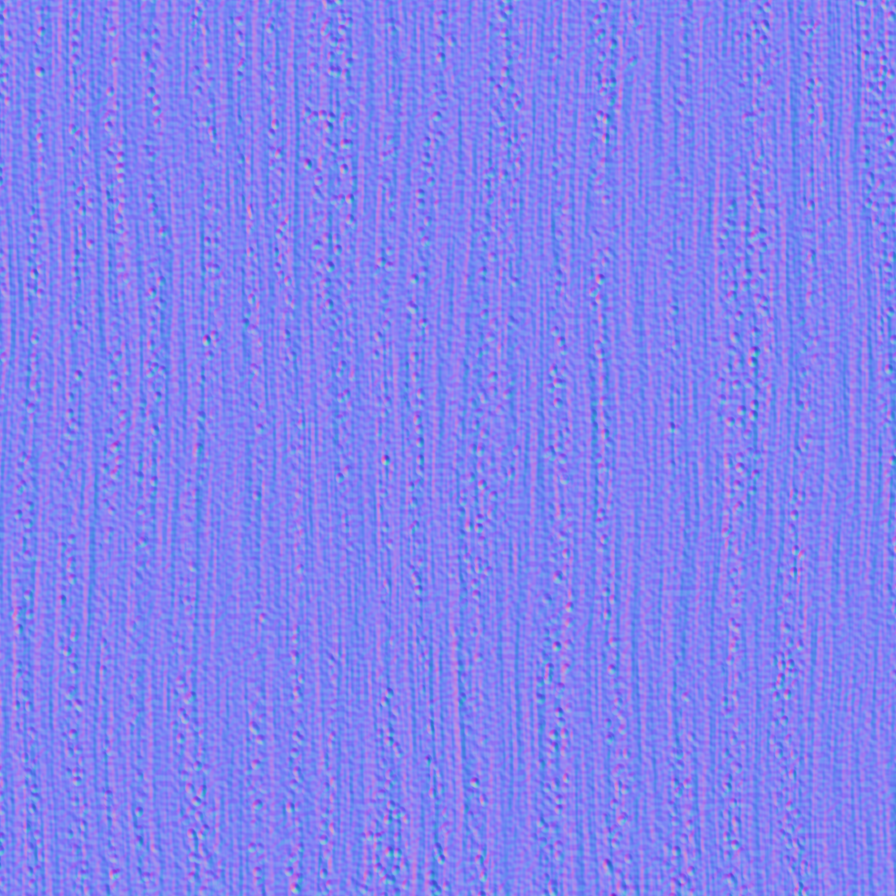
This texture map is drawn by a Shadertoy shader. Its source:

```glsl
// Tangent-space normal map of brushed, open-pored wood with upright grain.
// A height field sums stretched gradient noise and scattered pits in bands;
// its slopes, taken by central differences, are encoded as colour.

const float TAU = 6.2831853;
const float STEP = 0.001;                       // sampling distance for slopes
const vec2  FLAT_TONE = vec2(0.514, 0.513);     // red and green of a level surface
const float FLAT_BLUE = 0.962;
const float BLUE_LOSS = 0.36;                   // darkening of steep walls

vec3 hash3(vec2 cell) {
    vec3 q = fract(vec3(cell.xyx) * vec3(0.1031, 0.1030, 0.0973));
    q += dot(q, q.yxz + 33.33);
    return fract((q.xxy + q.yzz) * q.zyx);
}

// Projection of an offset on the random unit gradient of a lattice corner
float corner(vec2 cell, vec2 offset) {
    float angle = TAU * hash3(cell).x;
    return dot(vec2(cos(angle), sin(angle)), offset);
}

// Gradient noise, about -0.7..0.7
float noise(vec2 p) {
    vec2 cell = floor(p);
    vec2 f = p - cell;
    vec2 w = f * f * f * (f * (f * 6.0 - 15.0) + 10.0);
    vec2 e = vec2(1, 0);
    float low  = mix(corner(cell, f), corner(cell + e, f - e), w.x);
    float high = mix(corner(cell + e.yx, f - e.yx), corner(cell + 1.0, f - 1.0), w.x);
    return mix(low, high, w.y);
}

// Noise layer whose sideways steepness does not depend on its frequency
float layer(vec2 p, vec2 freq, float steepness, float seed) {
    return noise(p * freq + seed) * steepness / freq.x;
}

// Soft round pits, one per jittered cell, each of random depth
float pits(vec2 p, vec2 freq, float radius, float steepness, float seed) {
    vec2 q = p * freq + seed;
    vec2 cell = floor(q);
    float sum = 0.0;
    for (int y = -1; y <= 1; y++) {
        for (int x = -1; x <= 1; x++) {
            vec2 c = cell + vec2(x, y);
            vec3 rnd = hash3(c);
            vec2 d = (q - c - rnd.xy) / radius;
            float bowl = max(1.0 - dot(d, d), 0.0);
            sum += bowl * bowl * (0.15 + 0.85 * rnd.z);
        }
    }
    return -sum * steepness * radius / freq.x;
}

// Gentle sideways drift of the fibres
vec2 bendGrain(vec2 p) {
    float drift = 0.016 * noise(p * vec2(4.0, 2.0) + 7.3)
                + 0.004 * noise(p * vec2(14.0, 6.0) + 31.7);
    return vec2(p.x + drift, p.y);
}

// Long narrow bands that hold the pores, closer together on the left
float poreBands(vec2 p) {
    float phase = 24.0 * p.x - 7.0 * p.x * p.x + 0.9 * noise(p * vec2(9.0, 1.5) + 53.1);
    float band = 0.5 + 0.5 * cos(TAU * phase);
    float fading = noise(p * vec2(13.0, 2.5) + 83.6);
    float patches = noise(p * vec2(60.0, 24.0) + 11.9);
    return smoothstep(0.3, 1.05, band + 0.7 * fading + 0.5 * patches);
}

float woodHeight(vec2 p, float bands) {
    vec2 g = bendGrain(p);

    // Long fibres, from broad to thin
    float h = layer(g, vec2(32.0, 1.6), 0.05, 3.7);
    h += layer(g, vec2(80.0, 3.5), 0.11, 19.2);
    h += layer(g, vec2(140.0, 7.0), 0.18, 71.4);
    h += layer(g, vec2(205.0, 18.0), 0.14, 171.8);

    // Fine roughness over everything
    h += layer(p, vec2(150.0, 155.0), 0.13, 137.6);

    // Pores in the bands, with faint strays between them
    h += (0.08 + 0.92 * bands) * pits(g, vec2(92.0, 78.0), 0.5, 0.42, 211.3);

    // Longer gouges towards the lower edge
    float lowerEdge = smoothstep(0.18, 0.0, p.y);
    h += lowerEdge * (0.3 + 0.7 * bands) * pits(g, vec2(72.0, 36.0), 0.45, 0.35, 91.8);
    return h;
}

vec2 woodSlope(vec2 p, float d) {
    float bands = poreBands(bendGrain(p));
    vec2 e = vec2(d, 0);
    float dx = woodHeight(p + e, bands) - woodHeight(p - e, bands);
    float dy = woodHeight(p + e.yx, bands) - woodHeight(p - e.yx, bands);
    return vec2(dx, dy) / (2.0 * d);
}

// Turns a slope into normal-map colour
vec3 encodeNormal(vec2 slope) {
    vec3 n = normalize(vec3(-slope, 1.0));
    return vec3(FLAT_TONE + 0.5 * n.xy, FLAT_BLUE - BLUE_LOSS * dot(n.xy, n.xy));
}

void mainImage(out vec4 fragColor, in vec2 fragCoord) {
    vec2 p = fragCoord / iResolution.y;
    fragColor = vec4(encodeNormal(woodSlope(p, STEP)), 1.0);
}
```
